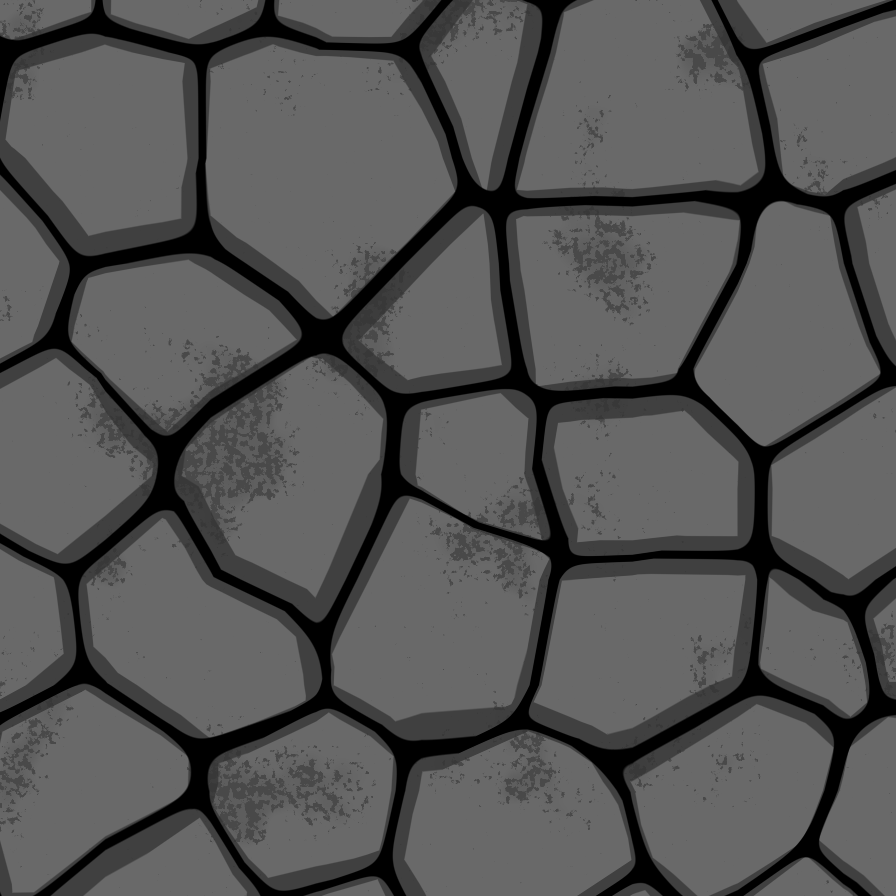
Write a Shadertoy shader that draws this texture.

```glsl
// Flat-shaded grey stone wall: irregular blocks with bevelled rims, black joints and speckled stains.

#define GRID vec2(4.6, 5.2)     // stones across and up
#define JITTER 0.62             // irregularity of stone centres
#define KINK_SCALE 8.5          // kinks in the joints per canvas
#define KINK_SIZE 0.036
#define JOINT_HALF 0.0055       // mean half width of the black joints
#define CORNER_ROUND 0.008      // widening of joints at junctions
#define RIM_MIN 0.003
#define RIM_MAX 0.023
#define STAIN_SCALE 7.5
#define GRAIN_SCALE 210.0

const vec3 FACE_GREY = vec3(0.412);
const vec3 RIM_GREY = vec3(0.25);
const vec3 STAIN_GREY = vec3(0.2);
const vec3 JOINT_BLACK = vec3(0.0);

vec2 hash2(vec2 p) {
    vec3 q = fract(p.xyx * vec3(0.1031, 0.1030, 0.0973));
    q += dot(q, q.yzx + 33.33);
    return fract((q.xx + q.yz) * q.zy);
}

// Affine on each triangle, so warped straight lines become bent polylines.
vec2 facetNoise(vec2 p) {
    vec2 i = floor(p), f = p - i;
    vec2 side = f.x > f.y ? vec2(1, 0) : vec2(0, 1);
    float hi = max(f.x, f.y), lo = min(f.x, f.y);
    return hash2(i) * (1.0 - hi) + hash2(i + side) * (hi - lo) + hash2(i + 1.0) * lo;
}

float valueNoise(vec2 p) {
    vec2 i = floor(p), f = p - i;
    f = f * f * (3.0 - 2.0 * f);
    float low = mix(hash2(i).x, hash2(i + vec2(1, 0)).x, f.x);
    float high = mix(hash2(i + vec2(0, 1)).x, hash2(i + 1.0).x, f.x);
    return mix(low, high, f.y);
}

float fbm(vec2 p) {
    float sum = 0.0, amp = 0.533;
    for (int i = 0; i < 4; i++) {
        sum += amp * valueNoise(p);
        p = mat2(1.6, 1.2, -1.2, 1.6) * p + 17.3;
        amp *= 0.5;
    }
    return sum;
}

vec2 stoneCentre(vec2 id) {
    vec2 stagger = vec2(0.5 * mod(id.y, 2.0), 0.0);
    return (id + stagger + 0.5 + JITTER * (hash2(id + 41.0) - 0.5)) / GRID;
}

// Power-diagram weight: a few stones are much smaller than the rest.
float stoneWeight(vec2 id) {
    vec2 h = hash2(id + 87.0);
    return h.x < 0.14 ? -0.008 : 0.007 * h.y;
}

float power(vec2 p, vec2 id) {
    vec2 d = p - stoneCentre(id);
    return dot(d, d) - stoneWeight(id);
}

// x: distance inside the stone outline, y: distance inside its flat face.
vec2 stoneDistances(vec2 p) {
    vec2 cell = floor(p * GRID), own = cell;
    float best = 1e5;
    for (int y = -2; y <= 2; y++)
    for (int x = -2; x <= 2; x++) {
        vec2 id = cell + vec2(x, y);
        float w = power(p, id);
        if (w < best) { best = w; own = id; }
    }
    vec2 centre = stoneCentre(own);
    float joints = 0.0, face = 1e5;
    for (int y = -2; y <= 2; y++)
    for (int x = -2; x <= 2; x++) {
        if (x == 0 && y == 0) continue;
        vec2 id = own + vec2(x, y);
        float edge = (power(p, id) - best) / (2.0 * length(stoneCentre(id) - centre));
        vec2 h = hash2(own * 3.7 + id * 11.3 + 150.0);
        edge -= JOINT_HALF * mix(0.6, 1.4, h.x);
        joints += exp(-edge / CORNER_ROUND);
        face = min(face, edge - mix(RIM_MIN, RIM_MAX, pow(h.y, 1.5)));
    }
    return vec2(-CORNER_ROUND * log(joints), face);
}

void mainImage(out vec4 fragColor, in vec2 fragCoord) {
    vec2 uv = fragCoord / iResolution.y;
    float aa = 0.8 / iResolution.y;

    // Stone layout with kinked joints
    vec2 warped = uv + KINK_SIZE * (facetNoise(uv * KINK_SCALE + 20.0) - 0.5);
    vec2 dist = stoneDistances(warped);
    float rimWobble = 0.007 * (facetNoise(uv * 11.0 + 63.0).x - 0.5);
    vec3 color = mix(RIM_GREY, FACE_GREY, smoothstep(-aa, aa, dist.y + rimWobble));

    // Patchy stains: fine speckles, denser towards soft dark cores
    float patchy = fbm(uv * STAIN_SCALE + 9.0);
    float density = smoothstep(0.53, 0.82, patchy);
    float grain = fbm(uv * GRAIN_SCALE);
    float speckle = smoothstep(0.0, 0.14, grain - mix(0.82, 0.38, density));
    float smear = 0.22 * smoothstep(0.66, 0.8, patchy);
    color = mix(color, min(color, STAIN_GREY), max(0.6 * speckle, smear));

    // Black joints on top
    color = mix(JOINT_BLACK, color, smoothstep(-aa, aa, dist.x));
    fragColor = vec4(color, 1.0);
}
```
